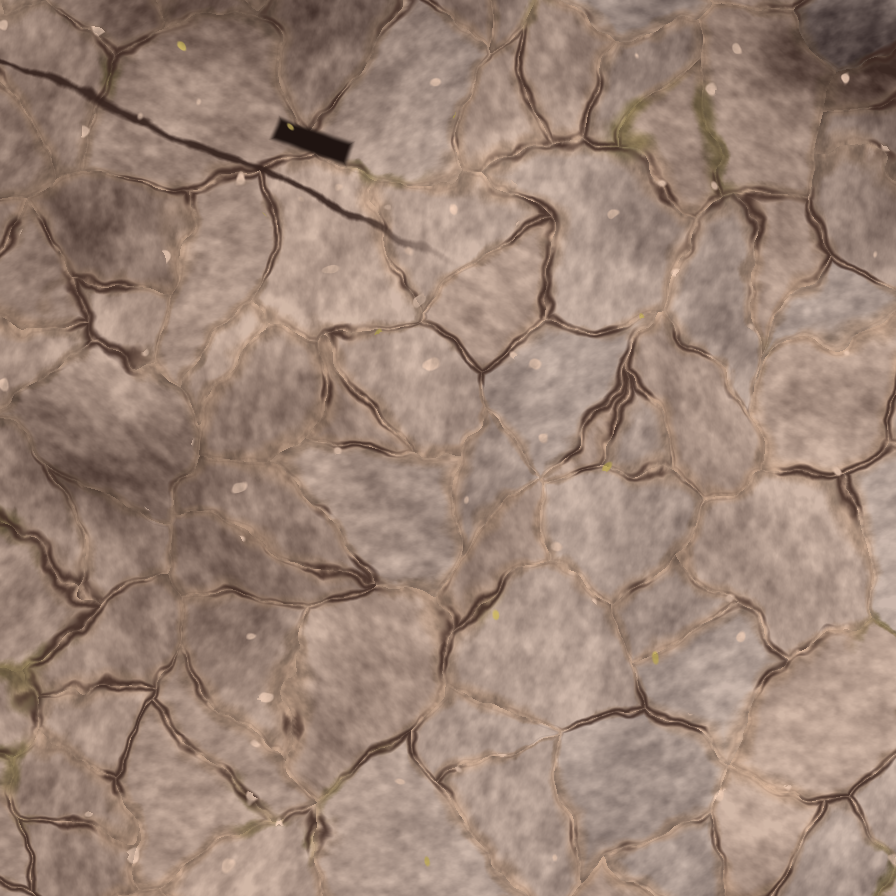
A three.js fragment shader for this texture:

```glsl
// Weathered crazy paving: warped cellular stones, some split in two, with uneven
// sandy joints and broken dark cracks. Layered noise adds stains and grain; soft
// shadows, one deep fissure and scattered pale chips finish the surface.
#define STONES 6.3
#define WARP 0.05
#define SPLIT_SHARE 0.45
#define JOINT_WIDTH 0.015
#define CRACK_WIDTH 0.003
#define GRAIN 0.50
#define STAIN 0.60
#define CHIP_GRID 17.0
#define CHIP_SHARE 0.24
#define DARK vec3(0.20, 0.13, 0.11)
#define LIGHT vec3(0.74, 0.64, 0.58)
#define SAND vec3(0.68, 0.55, 0.45)
varying vec2 vUv;

vec2 hash2(vec2 p) {
  p = vec2(dot(p, vec2(127.1, 311.7)), dot(p, vec2(269.5, 183.3)));
  return fract(sin(p) * 4375.85);
}
float noise(vec2 p) {
  vec2 i = floor(p), f = fract(p);
  f = f * f * (3.0 - 2.0 * f);
  float low = mix(hash2(i).x, hash2(i + vec2(1, 0)).x, f.x);
  float high = mix(hash2(i + vec2(0, 1)).x, hash2(i + vec2(1, 1)).x, f.x);
  return mix(low, high, f.y);
}
float fbm(vec2 p) {
  float sum = 0.0, amp = 0.53;
  for (int k = 0; k < 4; k++) {
    sum += amp * noise(p);
    p = mat2(1.6, 1.2, -1.2, 1.6) * p + 7.3;
    amp *= 0.5;
  }
  return sum;
}
mat2 turn(float a) { return mat2(cos(a), sin(a), -sin(a), cos(a)); }
vec2 site(vec2 cell) { return cell + 0.06 + 0.88 * hash2(cell); }

// Distance to the nearest joint in canvas units; id is a random pair per stone
float stoneEdge(vec2 p, out vec2 id) {
  p *= STONES;
  vec2 nearest = vec2(9.0), home = vec2(0.0);
  float edge = 9.0;
  for (int k = 0; k < 9; k++) {
    vec2 c = floor(p) + vec2(mod(float(k), 3.0), floor(float(k) / 3.0)) - 1.0;
    vec2 r = site(c) - p;
    if (dot(r, r) < dot(nearest, nearest)) { nearest = r; home = c; }
  }
  for (int k = 0; k < 25; k++) {
    vec2 c = home + vec2(mod(float(k), 5.0), floor(float(k) / 5.0)) - 2.0;
    vec2 r = site(c) - p, d = r - nearest;
    if (dot(d, d) > 0.0001) edge = min(edge, dot(0.5 * (r + nearest), normalize(d)));
  }
  id = hash2(home + 31.7);
  if (id.x < SPLIT_SHARE) {
    float side = dot(nearest, turn(id.y * 6.28)[0]) + 0.06;
    edge = min(edge, abs(side));
    id = hash2(home + 53.1 + step(0.0, side));
  }
  return edge / STONES;
}
float blob(vec2 p, vec2 centre, vec2 size) {
  vec2 d = (p - centre) / size;
  return exp(-dot(d, d));
}
// Broad shadow over the upper corners and the left side
float shadow(vec2 p) {
  return 0.70 * blob(p, vec2(1.0, 0.95), vec2(0.20, 0.14))
       + 0.50 * blob(p, vec2(0.25, 1.0), vec2(0.28, 0.13))
       + 0.38 * blob(p, vec2(0.05, 0.49), vec2(0.18, 0.08))
       + 0.28 * blob(p, vec2(0.05, 0.77), vec2(0.20, 0.12))
       + 0.20 * blob(p, vec2(0.15, 0.35), vec2(0.30, 0.25));
}
// Irregular stone chips and leaf scraps: colour in rgb, cover in a
vec4 chips(vec2 p, float nearJoint) {
  vec4 result = vec4(0.0);
  vec2 g = p * CHIP_GRID;
  for (int i = 0; i < 9; i++) {
    vec2 c = floor(g) + vec2(mod(float(i), 3.0), floor(float(i) / 3.0)) - 1.0;
    vec2 k = hash2(c + 77.0);
    vec2 d = turn(k.x * 6.28) * (g - c - hash2(c + 5.0)) * vec2(1.0, 1.0 + k.y);
    float size = mix(0.06, 0.17, k.x * k.x) * (0.5 + noise(g * 7.0));
    float cover = 1.0 - smoothstep(size - 0.04, size + 0.03, length(d));
    cover *= step(hash2(c + 13.0).x, CHIP_SHARE * (0.5 + 1.5 * nearJoint));
    vec3 tint = mix(vec3(0.86, 0.74, 0.66), vec3(0.74, 0.66, 0.36), step(0.8, k.y));
    if (cover > result.a) result = vec4(tint, cover);
  }
  return result;
}

void main() {
  vec2 p = vUv, id;
  vec2 bend = vec2(fbm(p * 8.0), fbm(p * 8.0 + 41.0)) - 0.5;
  float edge = stoneEdge(p + 2.0 * WARP * bend + 3.0, id);
  float shade = shadow(p + 0.2 * bend);
  // Stone faces: own tone, stains and grain along a random direction
  float grain = fbm(turn(id.y * 3.14) * p * vec2(55.0, 85.0));
  float tone = 0.88 + 0.20 * (id.x - 0.5) + STAIN * (fbm(p * 11.0 + 9.0) - 0.5)
             + GRAIN * (grain - 0.5) + 0.12 * (noise(p * 140.0) - 0.5) - shade;
  vec3 color = mix(DARK, LIGHT, clamp(tone, 0.06, 1.15));
  float slate = smoothstep(0.3, 0.8, id.y) * smoothstep(0.2, 0.7, p.x);
  color += slate * vec3(-0.03, -0.005, 0.015);
  // Sandy joints with mossy spots, then broken dark cracks
  float spread = JOINT_WIDTH * (0.4 + 1.2 * noise(p * 17.0 + 3.0));
  float joint = 1.0 - smoothstep(0.2 * spread, spread, edge + 0.012 * (grain - 0.5));
  float moss = smoothstep(0.62, 0.74, fbm(p * 7.0 + 63.0));
  vec3 filling = mix(SAND, vec3(0.44, 0.38, 0.20), moss) * (0.55 + 0.9 * grain);
  color = mix(color, filling * (1.0 - 0.7 * shade), 0.6 * joint);
  float open = smoothstep(0.46, 0.66, fbm(p * 15.0 + 27.0));
  float crack = 1.0 - smoothstep(0.0, CRACK_WIDTH * (0.7 + open), abs(edge - 0.006 * grain));
  color = mix(color, DARK * 1.2, crack * (0.08 + 0.75 * open));
  // Deep fissure at upper left with a narrow hole beside it
  float line = p.y - 0.935 + 0.37 * p.x + 0.18 * p.x * p.x + 0.06 * bend.x;
  float gap = 1.0 - smoothstep(0.001, 0.007, abs(line) + 0.005 * (grain - 0.5));
  color = mix(color, DARK, 0.9 * gap * (1.0 - smoothstep(0.36, 0.54, p.x)));
  vec2 hole = abs(turn(0.33) * (p - vec2(0.35, 0.843) + 0.02 * bend)) - vec2(0.042, 0.012);
  color = mix(DARK * 0.6, color, smoothstep(-0.003, 0.005, max(hole.x, hole.y)));
  // Loose chips, thickest along the joints and below the fissure
  float debris = blob(p, vec2(0.34, 0.80), vec2(0.10, 0.03));
  vec4 chip = chips(p + 0.01 * bend, joint + 2.0 * debris);
  color = mix(color, chip.rgb * (0.75 + 0.45 * grain), 0.9 * chip.a);
  gl_FragColor = vec4(clamp(color, 0.0, 1.0), 1.0);
}
```
